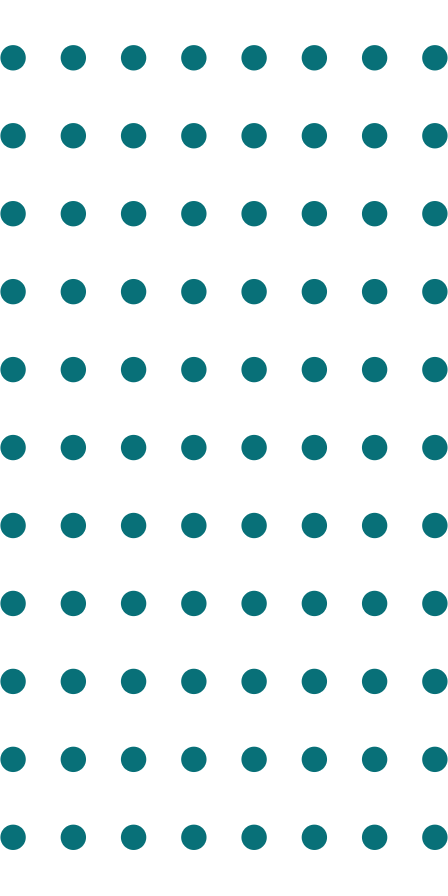
Give the GLSL for this pattern, as a WebGL 1 fragment shader.

```glsl
precision highp float;

uniform vec2 u_resolution;

// Signed distance to the nearest dot of an 8 by 11 grid
float dotGridDistance(vec2 p) {
  vec2 firstCenter = vec2(0.0292, 0.131);
  vec2 spacing = vec2(0.1345, 0.174);
  vec2 cell = floor((p - firstCenter) / spacing + 0.5);
  cell = clamp(cell, vec2(0.0), vec2(7.0, 10.0));
  return length(p - firstCenter - cell * spacing) - 0.0283;
}

void main() {
  // Canvas width is one unit
  vec2 p = gl_FragCoord.xy / u_resolution.x;
  float pixel = 1.0 / u_resolution.x;

  // Teal dots on white, with a one-pixel soft edge
  float coverage = clamp(0.5 - dotGridDistance(p) / pixel, 0.0, 1.0);
  vec3 color = mix(vec3(1.0), vec3(0.03, 0.44, 0.47), coverage);
  gl_FragColor = vec4(color, 1.0);
}
```
